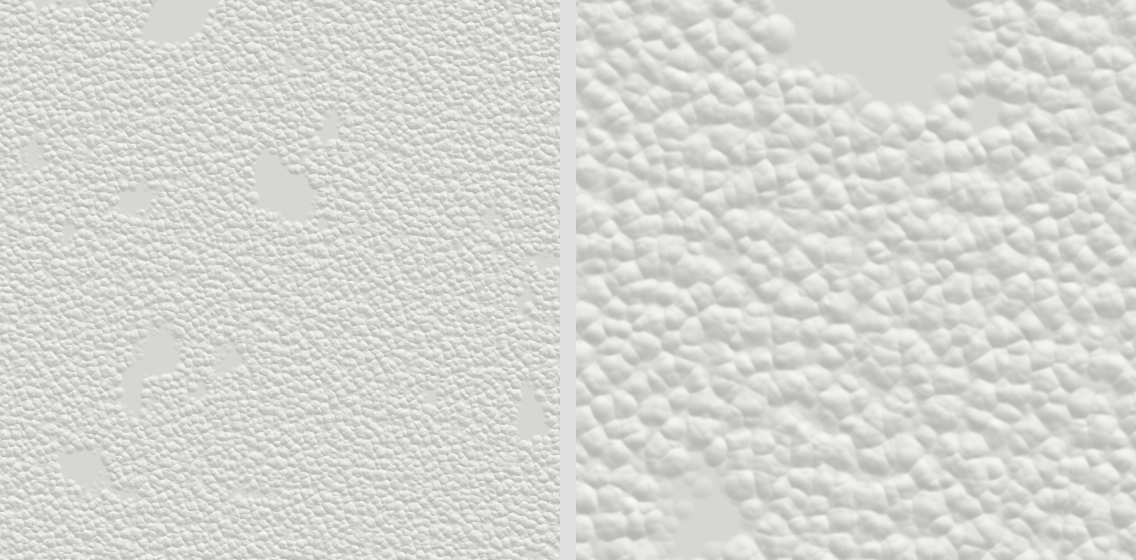
Left, the full canvas; right, a detail of the centre.
This texture is drawn by a Shadertoy shader. Its source:

```glsl
vec3 hash3(vec2 cell) {
    vec3 q = fract(cell.xyx * vec3(0.1031, 0.1030, 0.0973));
    q += dot(q, q.yxz + 33.33);
    return fract((q.xxy + q.yzz) * q.zyx);
}

float valueNoise(vec2 p) {
    vec2 i = floor(p), f = fract(p);
    f = f * f * (3.0 - 2.0 * f);
    return mix(mix(hash3(i).x, hash3(i + vec2(1, 0)).x, f.x),
               mix(hash3(i + vec2(0, 1)).x, hash3(i + vec2(1, 1)).x, f.x), f.y);
}

// Share of bumps present: low inside the bare patches
float coverage(vec2 p) {
    float n = 0.65 * valueNoise(p * 17.0 + 5.0) + 0.35 * valueNoise(p * 6.0 + 31.0);
    return 1.0 - smoothstep(0.66, 0.79, n);
}

// Overlapping round domes, one jittered dome per grid cell
float domes(vec2 p, float grid, float seed) {
    vec2 q = p * grid, base = floor(q);
    float height = 0.0;
    for (int y = -1; y <= 1; y++) {
        for (int x = -1; x <= 1; x++) {
            vec2 cell = base + vec2(x, y);
            vec3 rnd = hash3(cell + seed);
            vec2 center = cell + rnd.xy;
            float present = step(fract(rnd.z * 57.3), coverage(center / grid));
            float radius = mix(0.5, 0.95, rnd.z);
            vec2 d = (q - center) / radius;
            float t = max(1.0 - dot(d, d), 0.0);
            height = max(height, present * radius * t * sqrt(t));
        }
    }
    return height / grid;
}

float plasterHeight(vec2 p) {
    p += 0.0025 * (vec2(valueNoise(p * 110.0), valueNoise(p * 110.0 + 47.0)) - 0.5);
    return domes(p, 78.0, 11.0) + 0.4 * domes(p, 125.0, 207.0)
         + 0.00012 * valueNoise(p * 300.0);
}

void mainImage(out vec4 fragColor, in vec2 fragCoord) {
    vec2 p = fragCoord / iResolution.y;
    vec2 toLight = normalize(vec2(0.3, 0.95));
    vec2 across = vec2(-toLight.y, toLight.x);

    // Slope along the light, averaged over two neighbouring lines
    float slope = 0.0;
    for (int i = 0; i < 2; i++) {
        vec2 q = p + across * (float(i) - 0.5) * 0.001;
        slope += plasterHeight(q - toLight * 0.0011) - plasterHeight(q + toLight * 0.0011);
    }
    slope /= 2.0 * 0.0022;

    // Off-white paint, softly limited in highlights and shadows
    float relief = 0.15 * tanh(slope * 0.52);
    fragColor = vec4(vec3(0.838, 0.838, 0.829) + relief, 1.0);
}
```
